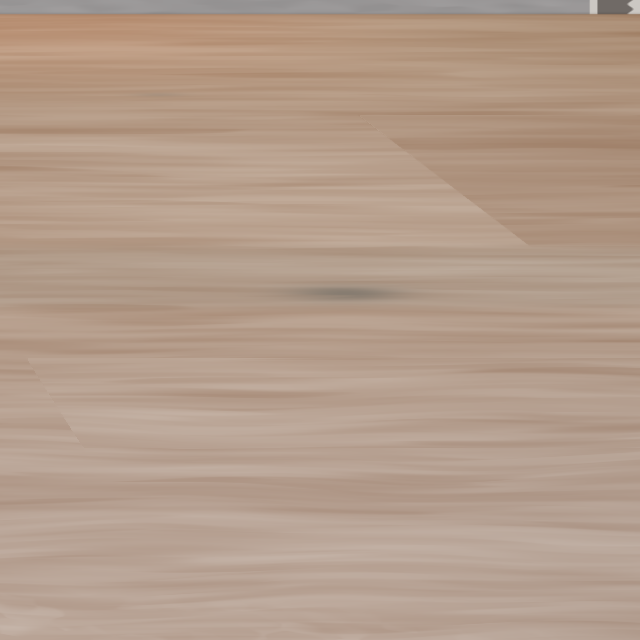
This texture is drawn by a three.js fragment shader. Its source:

```glsl
// Pale oak boards with long horizontal grain, a grey knot and a strip of wall behind
varying vec2 vUv;

const vec3 PALE_OAK = vec3(0.722, 0.640, 0.585);
const vec3 TAN_OAK = vec3(0.716, 0.618, 0.542);
const vec3 WARM_OAK = vec3(0.688, 0.572, 0.475);
const vec3 ORANGE_GLOW = vec3(0.040, 0.002, -0.010);
const vec3 GRAIN_RANGE = vec3(0.100, 0.135, 0.155);
const vec3 KNOT_GREY = vec3(0.525, 0.485, 0.440);
const vec3 WALL_GREY = vec3(0.600, 0.590, 0.590);
const vec3 FRAME_WHITE = vec3(0.800, 0.785, 0.765);
const vec3 FRAME_INSIDE = vec3(0.440, 0.415, 0.400);
const float WALL_EDGE = 0.978;

vec3 hash3(vec2 cell) {
  vec3 p = fract(vec3(cell.xyx) * vec3(0.1031, 0.1030, 0.0973));
  p += dot(p, p.yxz + 33.33);
  return fract((p.xxy + p.yzz) * p.zyx);
}

// Smooth cellular noise: each cell spreads its random tone around a jittered point
float cellTone(vec2 p) {
  vec2 cell = floor(p);
  float tone = 0.02;
  float total = 0.04;
  for (int j = -1; j <= 1; j++) {
    for (int i = -1; i <= 1; i++) {
      vec2 id = cell + vec2(float(i), float(j));
      vec3 h = hash3(id);
      float w = 1.0 - smoothstep(0.0, 1.0, length(id + h.xy - p));
      tone += w * h.z;
      total += w;
    }
  }
  return tone / total;
}

// Layered sines bend the fibres
vec2 bendFibres(vec2 p, float amount) {
  float wave = sin(p.x * 5.0 + p.y * 17.0) + 0.6 * sin(p.x * 11.0 - p.y * 31.0 + 1.7);
  return p + vec2(0.0, amount * wave);
}

// Four layers of stretched cells, from broad bands to fine fibres, centred on zero
float woodGrain(vec2 p) {
  float sum = 0.0;
  float weight = 0.24;
  vec2 stretch = vec2(1.2, 17.0);
  for (int i = 0; i < 4; i++) {
    sum += weight * (cellTone(p * stretch + float(i) * 17.3) - 0.5);
    stretch *= vec2(1.6, 2.15);
    weight *= 1.12;
  }
  return sum;
}

float band(float y, float low, float high, float soft) {
  return smoothstep(low - soft, low + soft, y) * (1.0 - smoothstep(high - soft, high + soft, y));
}

// 1 to the right of a slanted joint through two points
float rightOfJoint(vec2 p, vec2 a, vec2 b) {
  float x = a.x + (b.x - a.x) * (p.y - a.y) / (b.y - a.y);
  return smoothstep(-0.003, 0.003, p.x - x);
}

float softLine(float y, float at, float width) {
  float d = (y - at) / width;
  return exp(-d * d);
}

vec3 oak(vec2 uv) {
  float farBoard = band(uv.y, 0.616, 0.820, 0.003);
  float nearBoard = band(uv.y, 0.300, 0.440, 0.020);
  float farRight = farBoard * rightOfJoint(uv, vec2(0.827, 0.616), vec2(0.560, 0.820));
  float nearRight = nearBoard * rightOfJoint(uv, vec2(0.130, 0.300), vec2(0.060, 0.410));

  // Grain shifts where a new board starts
  vec2 p = bendFibres(uv, mix(0.0060, 0.0010, smoothstep(0.25, 0.62, uv.y)));
  p.y *= 0.85 + 0.25 * uv.y;
  p += vec2(3.7, 1.3) * step(0.5, farRight) + vec2(7.1, 2.9) * step(0.5, nearRight);
  float grain = woodGrain(p) * (1.0 - 0.3 * farRight);
  float pores = smoothstep(0.60, 0.90, cellTone(p * vec2(2.6, 95.0) + 41.0));
  float fibres = cellTone(p * vec2(7.0, 230.0) + 67.0) - 0.5;

  vec3 color = mix(PALE_OAK, TAN_OAK, smoothstep(0.15, 0.70, uv.y));
  color = mix(color, WARM_OAK, smoothstep(0.74, 0.96, uv.y));
  color += ORANGE_GLOW * smoothstep(0.82, 0.97, uv.y) * (1.0 - smoothstep(0.1, 0.8, uv.x));
  color += GRAIN_RANGE * (1.15 * grain + 0.10 * fibres - 0.30 * pores + 0.03);
  color += GRAIN_RANGE * (0.08 * (farBoard - farRight) - 0.20 * farRight + 0.06 * nearRight);

  // Dark seams, cooler middle board and gentle shade on the right
  float seams = softLine(uv.y, 0.468, 0.004) + softLine(uv.y, 0.207 - 0.01 * uv.x, 0.006);
  color -= GRAIN_RANGE * 0.22 * seams;
  color -= vec3(0.018, 0.005, 0.0) * band(uv.y, 0.52, 0.614, 0.012);
  color -= 0.022 * smoothstep(0.45, 1.0, uv.x);

  // Short slanted flecks on the nearest board
  float flecks = smoothstep(0.5, 0.85, cellTone(vec2(uv.x * 26.0 + uv.y * 25.0, uv.y * 85.0)));
  return color + GRAIN_RANGE * 0.20 * flecks * (1.0 - smoothstep(0.04, 0.11, uv.y + 0.08 * uv.x));
}

vec3 addKnot(vec3 color, vec2 uv, vec2 center, vec2 size, float strength) {
  vec2 d = (uv - center) / size;
  float fibre = 0.75 + 0.5 * cellTone(uv * vec2(9.0, 210.0));
  return mix(color, KNOT_GREY, clamp(strength * fibre * exp(-dot(d, d)), 0.0, 1.0));
}

vec3 wall(vec2 uv) {
  vec3 color = WALL_GREY + 0.05 * (cellTone(uv * vec2(18.0, 110.0)) - 0.5);
  float ornament = smoothstep(0.982, 0.988, uv.x + 0.004 * sin(uv.y * 400.0));
  color = mix(color, FRAME_WHITE, smoothstep(0.920, 0.923, uv.x));
  color = mix(color, FRAME_INSIDE, smoothstep(0.932, 0.935, uv.x));
  return mix(color, FRAME_WHITE, ornament);
}

void main() {
  vec3 color = oak(vUv);
  color = addKnot(color, vUv, vec2(0.540, 0.542), vec2(0.088, 0.0120), 0.85);
  color = addKnot(color, vUv, vec2(0.250, 0.852), vec2(0.040, 0.0030), 0.35);
  color = mix(color, wall(vUv), smoothstep(WALL_EDGE - 0.0015, WALL_EDGE + 0.0015, vUv.y));
  color -= 0.05 * softLine(vUv.y, WALL_EDGE, 0.0025);
  gl_FragColor = vec4(color, 1.0);
}
```
